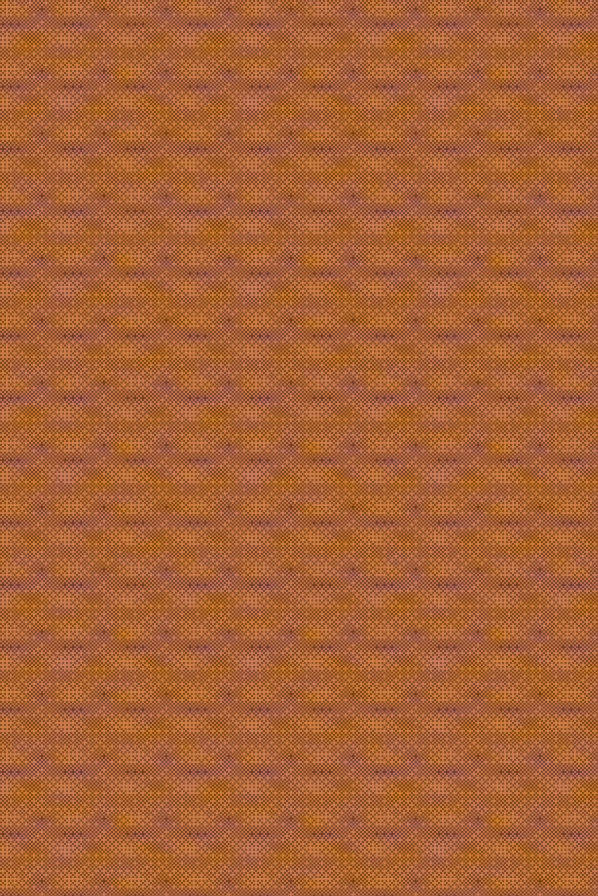
Reproduce this pattern procedurally as a Shadertoy shader.

```glsl
const float TILES_ACROSS = 9.6;
const float TEXELS = 32.0;      // dither texels along a tile side
const float BEAT = 3.0;         // tiles before the tint drift repeats
const float FILTER_WIDTH = 0.6; // footprint of the smoothing, in pixels
const float MEAN_SHARE = 0.43;
const vec3 LIGHT = vec3(0.755, 0.460, 0.285);
const vec3 DARK = vec3(0.525, 0.280, 0.125);
const vec3 TINT = vec3(-0.018, -0.006, 0.120);

float hash(vec2 p) {
    vec3 q = fract(p.xyx * 0.1031);
    q += dot(q, q.yzx + 33.33);
    return fract((q.x + q.y) * q.z);
}

// Value noise that wraps after the given number of cells
float wrappedNoise(vec2 p, vec2 period) {
    vec2 cell = floor(p);
    vec2 f = fract(p);
    f = f * f * (3.0 - 2.0 * f);
    vec2 a = mod(cell, period);
    vec2 b = mod(cell + 1.0, period);
    return mix(mix(hash(a), hash(vec2(b.x, a.y)), f.x),
               mix(hash(vec2(a.x, b.y)), hash(b), f.x), f.y);
}

// Soft elliptical smudge repeated once per tile
float smudge(vec2 p, vec2 centre, vec2 radius) {
    vec2 d = (fract(p - centre + 0.5) - 0.5) / radius;
    return exp(-dot(d, d));
}

float bayer2(vec2 cell) {
    cell = mod(cell, 2.0);
    return fract(cell.x * 0.5 + cell.y * cell.y * 0.75);
}

float bayer8(vec2 cell) {
    return bayer2(cell) + bayer2(floor(cell * 0.5)) * 0.25
         + bayer2(floor(cell * 0.25)) * 0.0625 + 0.0078;
}

// Share of dark texels: staggered smudges between paler clouds
float darkShare(vec2 p) {
    float share = 0.385;
    share += 0.28 * smudge(p, vec2(0.68, 0.17), vec2(0.18, 0.075));
    share += 0.32 * smudge(p, vec2(0.16, 0.38), vec2(0.34, 0.085));
    share += 0.27 * smudge(p, vec2(0.52, 0.61), vec2(0.18, 0.070));
    share += 0.15 * smudge(p, vec2(0.10, 0.86), vec2(0.42, 0.070));
    share -= 0.20 * smudge(p, vec2(0.15, 0.15), vec2(0.30, 0.095));
    share -= 0.20 * smudge(p, vec2(0.00, 0.63), vec2(0.28, 0.110));
    vec2 grain = vec2(4.0, 12.0);
    return share + 0.10 * (wrappedNoise(p * grain, grain) - 0.5);
}

// Negative leans to amber, positive to mauve
float tintAmount(vec2 p) {
    float mauve = smudge(p, vec2(0.68, 0.24), vec2(0.20, 0.09))
                + smudge(p, vec2(0.25, 0.42), vec2(0.25, 0.08));
    float amber = smudge(p, vec2(0.97, 0.18), vec2(0.20, 0.11))
                + smudge(p, vec2(0.50, 0.74), vec2(0.25, 0.13));
    vec2 cells = vec2(3.0, 5.0);
    float drift = wrappedNoise(p * cells, cells * BEAT) - 0.5;
    return 0.5 * mauve - 0.6 * amber + 0.9 * drift;
}

// Near-even checker dither laid over a smooth shift in tone
vec3 ditheredColour(vec2 p) {
    vec2 texel = floor(p * TEXELS);
    vec2 centre = (texel + 0.5) / TEXELS;
    float shift = darkShare(centre) - MEAN_SHARE;
    float isDark = step(bayer8(texel), MEAN_SHARE + 0.6 * shift);
    return mix(LIGHT, DARK, isDark + 0.55 * shift) + TINT * tintAmount(p);
}

void mainImage(out vec4 fragColor, in vec2 fragCoord) {
    const int SAMPLES = 4;
    float scale = TILES_ACROSS / iResolution.x;
    vec3 sum = vec3(0.0);

    // Average subpixels to smooth the texel edges
    for (int j = 0; j < SAMPLES; j++) {
        for (int i = 0; i < SAMPLES; i++) {
            vec2 offset = (vec2(i, j) + 0.5) / float(SAMPLES) - 0.5;
            vec2 point = fragCoord + offset * FILTER_WIDTH;
            point.y = iResolution.y - point.y;
            sum += ditheredColour(point * scale);
        }
    }
    fragColor = vec4(sum / float(SAMPLES * SAMPLES), 1.0);
}
```
